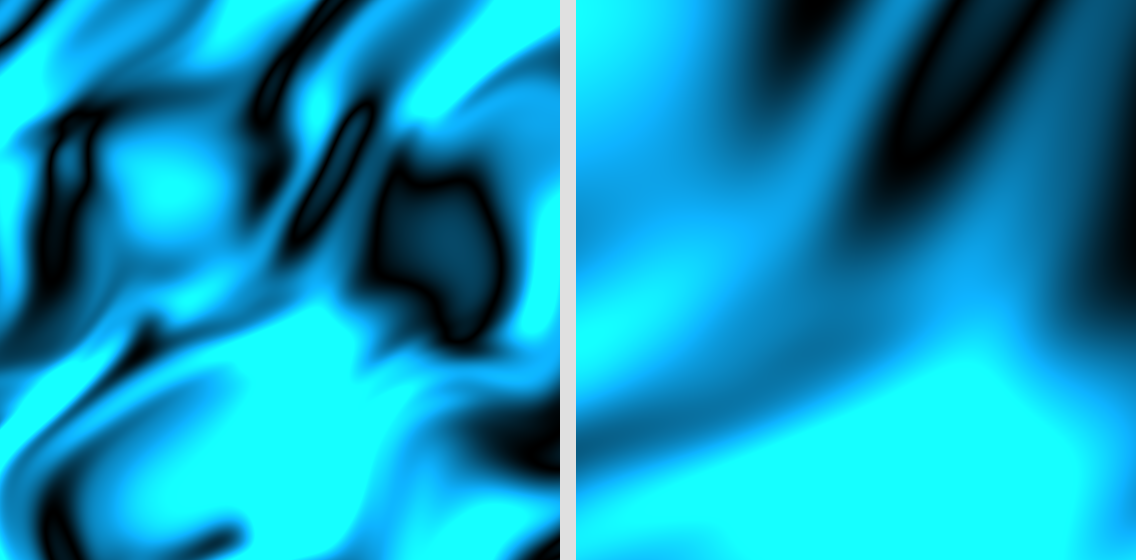
Left: the whole. Right: its middle third, enlarged.
A Shadertoy shader for this background:

```glsl
// Glowing cyan streaks with dark creases, flowing diagonally like liquid light.

const vec3 GLOW_TINT = vec3(0.055, 0.70, 1.0);
const float GLOW_LIMIT = 1.5;

// Integer hash: a gradient with both components in -1..1 for each lattice cell.
vec2 hashGradient(ivec2 cell) {
    uvec2 h = uvec2(cell) * uvec2(1597u, 3812u) + uvec2(7919u, 6271u);
    for (int i = 0; i < 3; i++) {
        h = h * 16645u + 10139u;
        h.x += h.y * 16645u;
        h.y += h.x * 16645u;
        h ^= h >> 16u;
    }
    return vec2(h & 0xffffu) / 32767.5 - 1.0;
}

float cornerValue(ivec2 cell, vec2 local, ivec2 corner) {
    return dot(hashGradient(cell + corner), local - vec2(corner));
}

// Gradient noise with quintic fade, centred on zero.
float gradientNoise(vec2 p) {
    ivec2 cell = ivec2(floor(p));
    vec2 f = fract(p);
    vec2 fade = f * f * f * (f * (f * 6.0 - 15.0) + 10.0);
    float low = mix(cornerValue(cell, f, ivec2(0, 0)),
                    cornerValue(cell, f, ivec2(1, 0)), fade.x);
    float high = mix(cornerValue(cell, f, ivec2(0, 1)),
                     cornerValue(cell, f, ivec2(1, 1)), fade.x);
    return mix(low, high, fade.y);
}

vec2 warp(vec2 p, float frequency, float amount, vec2 seed) {
    vec2 q = p * frequency + seed;
    return p + amount * vec2(gradientNoise(q), gradientNoise(q + vec2(37.3, 71.6)));
}

// Aligns the first axis with the given angle and scales each axis.
vec2 stretchAlong(vec2 p, float angle, vec2 frequency) {
    vec2 axis = vec2(cos(angle), sin(angle));
    return frequency * vec2(dot(p, axis), dot(p, vec2(-axis.y, axis.x)));
}

// Absolute value with a rounded crease that still reaches zero.
float softAbs(float x, float softness) {
    return x * x / (abs(x) + softness);
}

float streakField(vec2 p) {
    vec2 bent = warp(p, 2.8, 0.24, vec2(4.7, 11.2));
    vec2 q = stretchAlong(bent, radians(50.0), vec2(2.4, 5.8));
    q = warp(q, 1.0, 0.7, vec2(19.4, 53.8));
    float broad = gradientNoise(q + vec2(8.3, 2.6));
    float fine = gradientNoise(q * 1.9 + vec2(63.1, 27.5));
    return broad + 0.3 * fine;
}

void mainImage(out vec4 fragColor, in vec2 fragCoord) {
    vec2 p = fragCoord / iResolution.y;

    // Folding the field at zero forms the dark creases around bright pools.
    float glow = softAbs(0.82 + 3.9 * streakField(p), 0.06);

    // Clipping the tinted glow turns its brightest part from blue to cyan.
    vec3 color = min(GLOW_TINT * min(glow, GLOW_LIMIT), 1.0);
    fragColor = vec4(color, 1.0);
}
```
